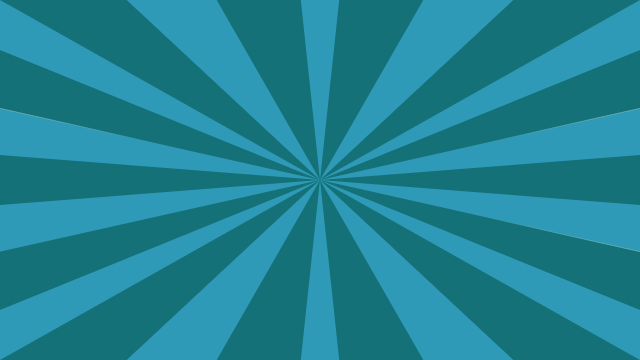
Reproduce this background procedurally as a WebGL 1 fragment shader.

```glsl
precision highp float;
// Flat sunburst: blue beams of uneven width fanning from the centre over teal.

uniform vec2 u_resolution;

#define TEAL vec3(0.082, 0.443, 0.470)
#define BLUE vec3(0.184, 0.602, 0.722)
#define RIM_COLOR vec3(0.55, 0.78, 0.76)
#define RIM_ANGLE 77.38
#define RIM_WIDTH 0.0016
#define RIM_STRENGTH 0.5

// Signed distance to a ray; positive on the side nearer the vertical axis.
float rayDistance(vec2 p, float degreesFromVertical) {
    float a = radians(degreesFromVertical);
    return p.y * sin(a) - p.x * cos(a);
}

// Smooth coverage of the region between the vertical axis and a ray.
float fan(vec2 p, float angle, float pixel) {
    return clamp(rayDistance(p, angle) / pixel + 0.5, 0.0, 1.0);
}

float beam(vec2 p, float inner, float outer, float pixel) {
    return fan(p, outer, pixel) - fan(p, inner, pixel);
}

void main() {
    float pixel = 1.0 / u_resolution.y;
    vec2 centered = (gl_FragCoord.xy - 0.5 * u_resolution) * pixel;
    vec2 p = abs(centered); // one quadrant mirrored into four

    // Beams, from the vertical axis round to the horizontal
    float light = fan(p, 6.08, pixel);
    light += beam(p, 29.86, 47.05, pixel);
    light += beam(p, 60.64, 67.89, pixel);
    light += beam(p, RIM_ANGLE, 85.53, pixel);
    vec3 color = mix(TEAL, BLUE, clamp(light, 0.0, 1.0));

    // Pale hairline on the shallow beams, absent in the lower left
    float rimDistance = abs(rayDistance(p, RIM_ANGLE));
    float rim = 1.0 - smoothstep(0.0, max(RIM_WIDTH, pixel), rimDistance);
    rim *= smoothstep(0.35, 0.85, p.x);
    rim *= 1.0 - step(centered.x, 0.0) * step(centered.y, 0.0);
    color = mix(color, RIM_COLOR, rim * RIM_STRENGTH);

    gl_FragColor = vec4(color, 1.0);
}
```
